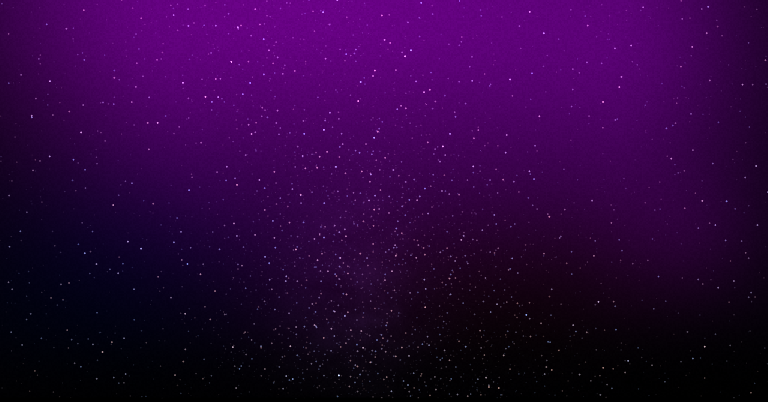
Reproduce this texture procedurally as a WebGL 1 fragment shader.

```glsl
precision highp float;
// Violet night sky fading to black, with a faint band of scattered stars.
uniform vec2 u_resolution;

const vec3 NIGHT = vec3(0.010, 0.006, 0.026);
const vec3 VIOLET = vec3(0.35, 0.008, 0.455);
const vec3 TOP_GLOW = vec3(0.065, 0.0, 0.075);
const vec3 BLUE_TINT = vec3(-0.03, 0.0, 0.03);
const vec3 WINE_TINT = vec3(0.02, 0.0, -0.015);
const vec3 DUST = vec3(0.06, 0.04, 0.085);
const vec3 COOL_STAR = vec3(0.55, 0.72, 1.0);
const vec3 WARM_STAR = vec3(1.0, 0.78, 0.72);
const float STAR_RADIUS = 0.0020;
const float GRAIN = 0.026;
const float BORDER = 0.011;

float hash(vec2 p) {
  vec3 q = fract(vec3(p.xyx) * 0.1031);
  q += dot(q, q.yzx + 33.33);
  return fract((q.x + q.y) * q.z);
}

// Layered sines, about -1 to 1
float waves(vec2 p) {
  float sum = 0.0;
  float amp = 0.5;
  for (int i = 0; i < 4; i++) {
    sum += amp * sin(p.x + 1.7 * sin(p.y)) * cos(p.y - 0.6 * p.x);
    p = mat2(1.6, 1.2, -1.2, 1.6) * p + 2.3;
    amp *= 0.55;
  }
  return sum;
}

float ellipseGlow(vec2 p, vec2 center, vec2 radius) {
  vec2 d = (p - center) / radius;
  return exp(-dot(d, d));
}

// Star density: a column rising from the lower middle, leaning left at the top
float starBand(vec2 uv) {
  float axis = 0.49 - 0.13 * smoothstep(0.4, 1.0, uv.y);
  float width = mix(0.2, 0.13, uv.y);
  float d = (uv.x - axis) / width;
  return exp(-d * d) * mix(1.0, 0.35, smoothstep(0.3, 0.85, uv.y));
}

vec3 sky(vec2 uv) {
  float drift = 0.012 * waves(uv * vec2(5.0, 3.0));
  float light = smoothstep(0.04, 0.94, uv.y + drift);

  // Side falloff, deeper toward the lower left
  float left = smoothstep(-0.14, 0.27, uv.x + 0.2 * (uv.y - 0.7));
  float right = smoothstep(-0.1, 0.22, 1.0 - uv.x);
  light *= mix(0.2, 1.0, left) * mix(0.2, 1.0, right);

  light += 0.16 * ellipseGlow(uv, vec2(0.9, 0.41), vec2(0.1, 0.16));
  light += 0.11 * ellipseGlow(uv, vec2(0.44, 0.3), vec2(0.13, 0.24));
  light -= 0.04 * ellipseGlow(uv, vec2(0.65, 0.25), vec2(0.18, 0.17));

  vec3 color = mix(NIGHT, VIOLET, clamp(light, 0.0, 1.0));
  color += TOP_GLOW * ellipseGlow(uv, vec2(0.4, 1.03), vec2(0.3, 0.22));
  color += BLUE_TINT * ellipseGlow(uv, vec2(0.15, 0.36), vec2(0.22, 0.25));
  color += WINE_TINT * ellipseGlow(uv, vec2(0.66, 0.28), vec2(0.25, 0.22));
  float dust = ellipseGlow(uv, vec2(0.465, 0.2), vec2(0.08, 0.32));
  color += DUST * dust * (0.5 + 0.6 * waves(uv * vec2(34.0, 21.0)));
  float corner = 0.08 * smoothstep(0.6, 1.0, uv.x);
  return max(color, 0.0) * smoothstep(-0.08, 0.2, uv.y - corner);
}

// One cellular layer: at most one soft star inside each cell
vec3 starLayer(vec2 p, float cells, float chance, float power, float seed) {
  // Turned grid, so that no rows show
  p = mat2(0.8, 0.6, -0.6, 0.8) * p + 5.0;
  vec2 id = floor(p * cells);
  vec2 key = id + seed;
  vec2 jitter = vec2(hash(key + 3.1), hash(key + 17.7));
  vec2 offset = fract(p * cells) - mix(vec2(0.2), vec2(0.8), jitter);
  float magnitude = hash(key + 41.3);
  float radius = STAR_RADIUS * mix(0.6, 1.15, magnitude);
  float pixel = 1.0 / u_resolution.y;
  float dist = length(offset) / cells;
  float disc = 1.0 - smoothstep(radius - 0.5 * pixel, radius + 0.5 * pixel, dist);
  float lit = step(hash(key + 59.9), chance);
  vec3 tint = mix(COOL_STAR, WARM_STAR, hash(key + 73.2));
  return tint * disc * lit * power * mix(0.15, 1.0, pow(magnitude, 4.0));
}

void main() {
  vec2 uv = gl_FragCoord.xy / u_resolution;
  vec2 p = vec2(uv.x * u_resolution.x / u_resolution.y, uv.y);
  vec3 color = sky(uv);

  // Fine sensor-like grain
  float grain = hash(floor(p * 268.0)) - 0.5;
  color += GRAIN * grain * (0.3 + color / VIOLET.b);

  // Few bright stars in large cells, many faint ones in small cells
  float band = starBand(uv);
  for (int i = 0; i < 4; i++) {
    float level = float(i);
    float cells = 15.0 + 20.0 * level;
    float chance = mix(0.17 - 0.04 * level, 0.5, band);
    float power = 0.9 - 0.13 * level;
    color += starLayer(p + 0.013 * level, cells, chance, power, 101.0 * level);
  }

  // Dark strip along the bottom edge
  color *= smoothstep(BORDER - 0.004, BORDER + 0.004, uv.y);
  gl_FragColor = vec4(clamp(color, 0.0, 1.0), 1.0);
}
```
